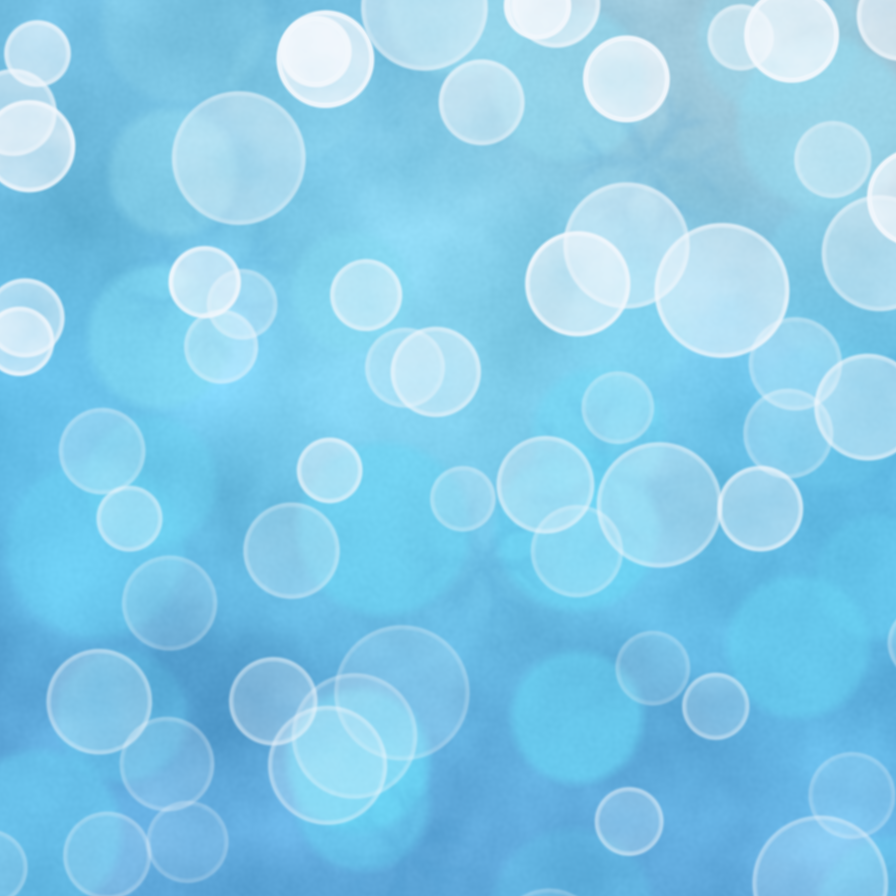
This background is drawn by a Shadertoy shader. Its source:

```glsl
// Layout
const int SOFT_COUNT = 26;
const int DISC_COUNT = 62;
const int FLAKE_COUNT = 7;
const vec2 SOFT_RADIUS = vec2(0.065, 0.100);
const vec2 DISC_RADIUS = vec2(0.037, 0.077);
const vec2 FLAKE_RADIUS = vec2(0.07, 0.11);
const float SOFT_EDGE = 0.009;
const float DISC_EDGE = 0.0022;
const float RIM_WIDTH = 0.0028;
const float JITTER = 0.15;

// Strength
const vec2 SOFT_ALPHA = vec2(0.20, 0.70);
const vec2 DISC_ALPHA = vec2(0.19, 0.78);
const float RIM_ALPHA = 0.30;
const float FLAKE_ALPHA = 0.16;
const float CLOUD_AMOUNT = 0.10;
const float GRAIN_AMOUNT = 0.018;

// Palette
const vec3 DEEP_BLUE = vec3(0.36, 0.65, 0.85);
const vec3 MID_BLUE = vec3(0.37, 0.73, 0.90);
const vec3 TOP_BLUE = vec3(0.43, 0.73, 0.87);
const vec3 TOP_GREY = vec3(0.62, 0.77, 0.84);
const vec3 GLOW = vec3(0.57, 0.86, 0.95);
const vec3 CYAN = vec3(0.42, 0.84, 0.96);
const vec3 PALE_CYAN = vec3(0.59, 0.86, 0.94);
const vec3 WHITE = vec3(0.95, 0.97, 0.99);
const vec3 SHADE = vec3(0.27, 0.59, 0.80);

vec2 hash2(vec2 p) {
    vec3 q = fract(p.xyx * vec3(0.1031, 0.1030, 0.0973));
    q += dot(q, q.yzx + 33.33);
    return fract((q.xx + q.yz) * q.zy);
}

float gradientDot(vec2 cell, vec2 offset) {
    return dot(hash2(cell + 57.0) * 2.0 - 1.0, offset);
}

float gradientNoise(vec2 p) {
    vec2 i = floor(p), f = fract(p);
    vec2 u = f * f * f * (f * (f * 6.0 - 15.0) + 10.0);
    vec2 e = vec2(0.0, 1.0);
    float low = mix(gradientDot(i, f), gradientDot(i + e.yx, f - e.yx), u.x);
    float high = mix(gradientDot(i + e.xy, f - e.xy), gradientDot(i + e.yy, f - e.yy), u.x);
    return mix(low, high, u.y);
}

float fbm(vec2 p) {
    float sum = 0.0, amp = 1.0;
    for (int i = 0; i < 4; i++) {
        sum += amp * gradientNoise(p);
        p = mat2(1.6, 1.2, -1.2, 1.6) * p + 7.3;
        amp *= 0.5;
    }
    return sum;
}

// Even low-discrepancy spread, loosened into clusters by a random offset
vec2 scatter(float id, float seed) {
    vec2 p = fract(seed * 0.37 + id * vec2(0.75488, 0.56984));
    return p * 1.1 - 0.05 + (hash2(vec2(id, seed)) - 0.5) * JITTER;
}

float discMask(float d, float edge) {
    return 1.0 - smoothstep(-edge, edge, d);
}

// Blurred six-armed crystal with one pair of side twigs per arm
float flake(vec2 p, float radius, float turn) {
    const float SECTOR = 1.047198;
    float r = length(p) / radius;
    float a = abs(mod(atan(p.y, p.x) + turn, SECTOR) - 0.5 * SECTOR);
    vec2 q = r * vec2(cos(a), sin(a));
    float twig = abs(q.y - (q.x - 0.5) * 0.9) + step(q.x, 0.5);
    float d = min(q.y, twig);
    return smoothstep(0.15, 0.0, d) * smoothstep(1.0, 0.6, r);
}

vec3 backdrop(vec2 p, float cloud) {
    vec3 top = mix(TOP_BLUE, TOP_GREY, smoothstep(0.35, 0.8, p.x + 0.2 * cloud));
    vec3 col = mix(DEEP_BLUE, MID_BLUE, smoothstep(0.12, 0.5, p.y + 0.12 * p.x + 0.15 * cloud));
    col = mix(col, top, smoothstep(0.55, 0.9, p.y));
    vec2 g = (p - vec2(0.5, 0.63)) / vec2(0.33, 0.30);
    return mix(col, GLOW, 0.75 * exp(-dot(g, g)));
}

void mainImage(out vec4 fragColor, in vec2 fragCoord) {
    vec2 p = fragCoord / iResolution.y;
    float pixel = 1.0 / iResolution.y;
    float cloud = fbm(p * 6.0);
    float wisp = fbm(p * vec2(13.0, 17.0) + 31.0);
    vec3 col = backdrop(p, cloud) + CLOUD_AMOUNT * cloud;

    // Out-of-focus cyan lights
    for (int i = 0; i < SOFT_COUNT; i++) {
        float id = float(i);
        vec2 c = scatter(id, 3.0), h = hash2(vec2(id, 91.0));
        float d = length(p - c) - mix(SOFT_RADIUS.x, SOFT_RADIUS.y, h.x);
        float alpha = mix(SOFT_ALPHA.x, SOFT_ALPHA.y, h.y) * (1.0 + 0.35 * cloud);
        vec3 tint = mix(CYAN, PALE_CYAN, smoothstep(0.35, 0.9, c.y));
        col = mix(col, tint, alpha * discMask(d, SOFT_EDGE));
    }

    // Faint crystals
    for (int i = 0; i < FLAKE_COUNT; i++) {
        vec2 h = hash2(vec2(float(i), 17.0));
        float radius = mix(FLAKE_RADIUS.x, FLAKE_RADIUS.y, h.x);
        float shape = flake(p - scatter(float(i), 8.0), radius, h.y);
        col = mix(col, SHADE, FLAKE_ALPHA * shape * clamp(0.8 + wisp, 0.0, 1.0));
    }
    col += GRAIN_AMOUNT * gradientNoise(p * 150.0);

    // Crisp translucent discs, whiter towards the top
    float edge = max(DISC_EDGE, pixel);
    for (int i = 0; i < DISC_COUNT; i++) {
        float id = float(i);
        vec2 c = scatter(id, 5.0), h = hash2(vec2(id, 43.0));
        c.y = c.y > 0.0 ? pow(c.y, 0.88) : c.y;
        float radius = mix(DISC_RADIUS.x, DISC_RADIUS.y, pow(h.x, 1.5));
        float d = length(p - c) - radius;
        float height = pow(clamp(c.y, 0.0, 1.0), 1.5);
        float alpha = mix(DISC_ALPHA.x, DISC_ALPHA.y, height) * mix(0.55, 1.2, h.y);
        alpha *= 0.92 + 0.12 * smoothstep(-radius, 0.0, d) + 0.25 * wisp;
        float rim = smoothstep(RIM_WIDTH + edge, 0.0, abs(d + RIM_WIDTH));
        alpha = clamp(alpha + RIM_ALPHA * rim * mix(0.5, 1.0, h.y), 0.0, 0.95);
        col = mix(col, WHITE, alpha * discMask(d, edge));
    }
    fragColor = vec4(clamp(col, 0.0, 1.0), 1.0);
}
```
